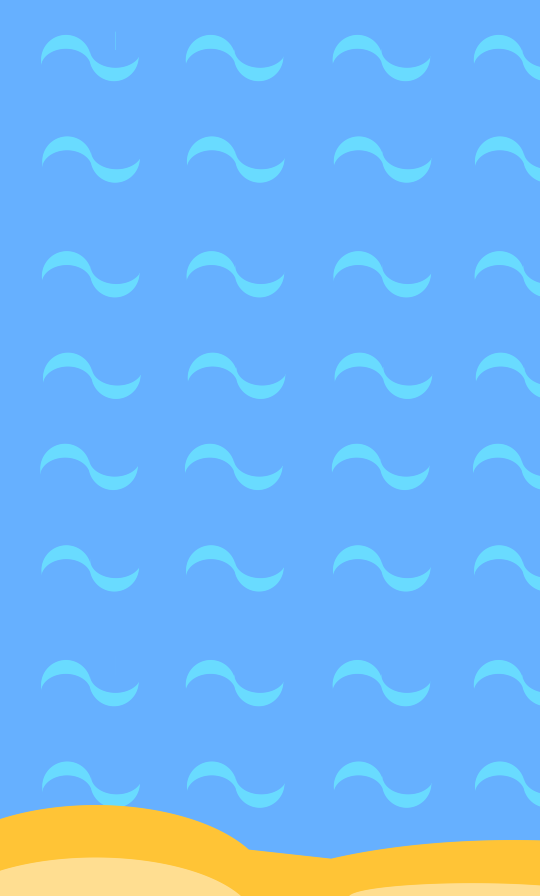
This pattern is drawn by a Shadertoy shader. Its source:

```glsl
// Rows of curled waves on a blue sea above two sandy hills.

// Approximate signed distance to an axis-aligned ellipse
float ellipse(vec2 p, vec2 radii) {
    float k = length(p / radii);
    return k * (k - 1.0) / max(length(p / (radii * radii)), 1e-4);
}

// Disc with an arch cut out of it, open towards -y
float crescent(vec2 p, vec2 discCentre, float discRadius, vec2 archCentre, vec2 archRadii) {
    float disc = length(p - discCentre) - discRadius;
    vec2 q = p - archCentre;
    q.y = max(q.y, 0.0);
    return max(disc, -ellipse(q, archRadii));
}

// Crest on the left joined to a trough on the right
float wave(vec2 p) {
    float crest = crescent(p, vec2(-20.4, -1.5), 21.4, vec2(-20.5, -8.0), vec2(21.5, 16.0));
    float trough = crescent(-p, vec2(-20.7, -1.4), 21.2, vec2(-22.0, -7.2), vec2(22.0, 15.5));
    return min(crest, trough);
}

// Grid of waves: rows come in pairs, with slightly uneven spacing
float waves(vec2 p) {
    float d = 1e3;
    for (int row = 0; row < 8; row++) {
        float pair = float(row / 2);
        float odd = float(row % 2);
        float sway = sin(2.094 * pair);
        float y = 718.2 - 178.6 * pair - 7.8 * sway - 87.0 * odd;
        for (int column = 0; column < 4; column++) {
            float c = float(column);
            float x = 77.0 + 124.0 * c + 2.0 * sin(0.95 * c * (c - 1.0)) + odd + 0.8 * sway;
            d = min(d, wave(p - vec2(x, y)));
        }
    }
    return d;
}

// Two hills with a gently sloping valley between them
float sand(vec2 p) {
    float left = ellipse(p - vec2(82.0, 4.0), vec2(150.0, 74.0));
    float right = ellipse(p - vec2(440.0, -25.0), vec2(250.0, 73.0));
    float valley = p.y - 32.0 - 0.11 * (284.0 - p.x);
    return min(min(left, right), valley);
}

// Pale patches at the foot of the hills
float paleSand(vec2 p) {
    float left = ellipse(p - vec2(82.0, -25.0), vec2(138.0, 58.0));
    float right = ellipse(p - vec2(405.0, -1.0), vec2(106.0, 12.0));
    return min(left, right);
}

void mainImage(out vec4 fragColor, in vec2 fragCoord) {
    // The canvas is 768 units tall
    float unitsPerPixel = 768.0 / iResolution.y;
    vec2 p = fragCoord * unitsPerPixel;
    float edge = 0.6 * unitsPerPixel;

    // Layers from back to front
    vec3 color = vec3(0.40, 0.69, 1.00);
    color = mix(color, vec3(0.41, 0.86, 1.00), smoothstep(edge, -edge, waves(p)));
    color = mix(color, vec3(1.00, 0.77, 0.21), smoothstep(edge, -edge, sand(p)));
    color = mix(color, vec3(1.00, 0.87, 0.57), smoothstep(edge, -edge, paleSand(p)));
    fragColor = vec4(color, 1.0);
}
```
